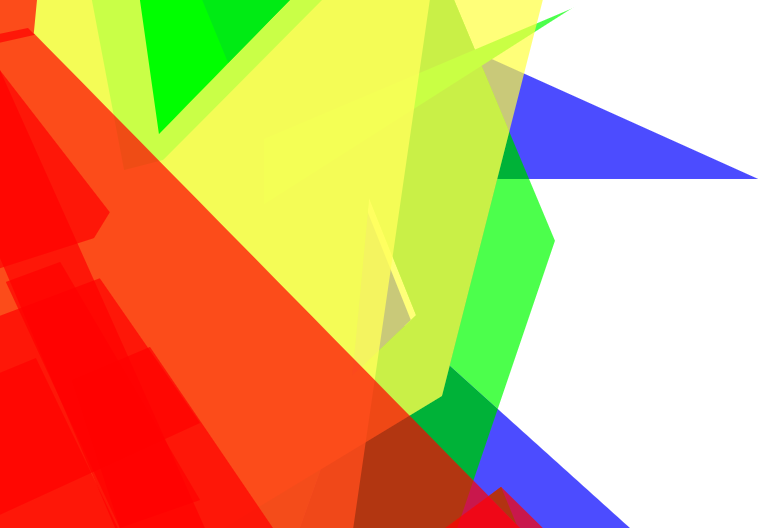
Give the GLSL for this background, as a WebGL 2 fragment shader.

```glsl
#version 300 es
precision highp float;
// Overlapping translucent shards: red, yellow, green and blue on white.
uniform vec2 u_resolution;
out vec4 fragColor;

vec2 p;      // position: height spans 0..100, width 0..145.5
float pixel; // size of one pixel in those units

// Coverage of the half plane to the right of the line a -> b
float edge(vec2 a, vec2 b) {
  vec2 d = normalize(b - a);
  return clamp(0.5 + dot(p - a, vec2(d.y, -d.x)) / pixel, 0.0, 1.0);
}

// Convex shapes, corners in clockwise order
float tri(vec2 a, vec2 b, vec2 c) {
  return edge(a, b) * edge(b, c) * edge(c, a);
}

float quad(vec2 a, vec2 b, vec2 c, vec2 d) {
  return edge(a, b) * edge(b, c) * edge(c, d) * edge(d, a);
}

void main() {
  p = gl_FragCoord.xy / u_resolution * vec2(145.45, 100.0);
  pixel = 100.0 / u_resolution.y;

  const vec3 red = vec3(1.0, 0.0, 0.0);
  const vec3 lime = vec3(0.79, 1.0, 0.28);
  const vec3 leaf = vec3(0.3, 1.0, 0.3);
  const float opacity = 0.7;
  vec3 color = vec3(1.0);

  // Blue shards
  float blue = tri(vec2(81.4, 94.1), vec2(143.6, 66.1), vec2(75.8, 66.1));
  blue = max(blue, tri(vec2(72.0, 42.6), vec2(119.3, 0.0), vec2(56.8, 0.0)));
  blue = max(blue, tri(vec2(69.1, 61.2), vec2(77.8, 39.4), vec2(65.3, 27.5)));
  color = mix(color, vec3(0.3, 0.3, 1.0), blue);

  // Green sheet with a small gap, darker where it crosses blue
  float green = edge(vec2(86.0, 100.0), vec2(105.1, 54.4))
              * edge(vec2(105.1, 54.4), vec2(86.6, 0.0));
  green *= 1.0 - tri(vec2(69.9, 62.5), vec2(78.8, 40.3), vec2(66.7, 28.8));
  float yellow = edge(vec2(102.8, 100.0), vec2(83.7, 25.0))
               * edge(vec2(83.7, 25.0), vec2(50.2, 4.7));
  color = mix(color, leaf, green * (1.0 - blue));
  color = mix(color, vec3(0.0, 0.7, 0.22), green * blue);
  color = mix(color, vec3(0.3, 0.8, 0.35), green * yellow);

  // Thin green spike
  color = mix(color, leaf, tri(vec2(50.0, 73.7), vec2(108.1, 98.3), vec2(50.0, 61.3)));

  // Two yellow sheets
  color = mix(color, vec3(1.0, 1.0, 0.25), opacity * yellow);
  color = mix(color, vec3(1.0, 1.0, 0.35), 0.8 * edge(vec2(81.4, 100.0), vec2(66.9, 0.0)));

  // Lime wedge with a vivid green core
  color = mix(color, lime, quad(vec2(17.4, 100.0), vec2(61.0, 100.0), vec2(30.9, 69.7), vec2(23.5, 67.8)));
  color = mix(color, vec3(0.0, 1.0, 0.0), tri(vec2(26.5, 100.0), vec2(54.9, 100.0), vec2(30.1, 74.6)));
  color = mix(color, vec3(0.0, 0.92, 0.08), tri(vec2(38.3, 100.0), vec2(54.9, 100.0), vec2(43.2, 88.1)));

  // Large red sheet and its upper corner
  float sheet = max(edge(vec2(6.4, 93.7), vec2(98.5, 0.0)),
                    quad(vec2(-1.0, 101.0), vec2(7.1, 101.0), vec2(6.4, 93.7), vec2(-1.0, 93.7)));
  color = mix(color, red, opacity * sheet);

  // Deeper red shards stacked on the sheet
  float clear = 1.0;
  clear *= 1.0 - opacity * quad(vec2(-1.0, 93.4), vec2(5.3, 94.7), vec2(6.6, 93.4), vec2(-1.0, 91.7));
  clear *= 1.0 - opacity * quad(vec2(0.0, 86.7), vec2(20.8, 59.8), vec2(17.8, 54.9), vec2(0.0, 49.2));
  clear *= 1.0 - opacity * quad(vec2(0.0, 86.7), vec2(38.8, 0.0), vec2(21.8, 0.0), vec2(0.0, 51.1));
  clear *= 1.0 - opacity * quad(vec2(1.1, 46.6), vec2(11.4, 50.4), vec2(37.9, 5.3), vec2(22.7, 0.0));
  clear *= 1.0 - opacity * quad(vec2(0.0, 40.2), vec2(18.9, 47.3), vec2(37.9, 19.9), vec2(0.0, 2.5));
  clear *= 1.0 - opacity * quad(vec2(0.0, 29.4), vec2(6.8, 32.2), vec2(22.3, 0.0), vec2(0.0, 0.0));
  clear *= 1.0 - opacity * quad(vec2(13.6, 28.0), vec2(28.4, 34.3), vec2(51.7, 0.0), vec2(22.7, 0.0));

  // Small red peak at the bottom with a brown facet
  clear *= 1.0 - opacity * tri(vec2(84.3, 0.0), vec2(94.9, 7.8), vec2(102.8, 0.0));
  color = mix(red, color, clear);
  color = mix(color, vec3(0.7, 0.2, 0.07), (1.0 - sheet)
        * tri(vec2(92.4, 5.9), vec2(94.9, 7.8), vec2(98.1, 0.0)));

  fragColor = vec4(color, 1.0);
}
```
